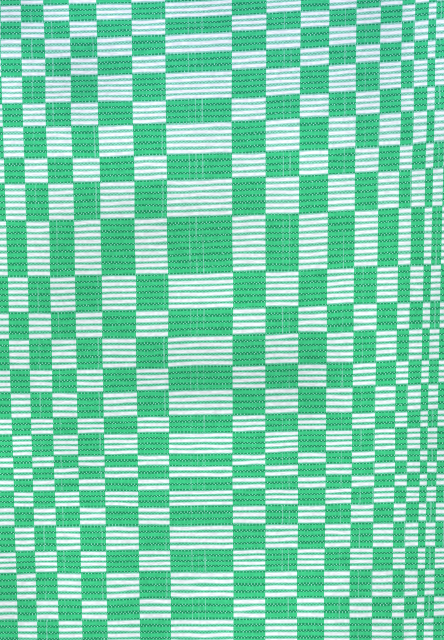
A Shadertoy shader for this texture:

```glsl
// Woven checker cloth: green and white blocks of uneven width and height,
// built from two lists of band sizes, gently skewed, then filled with
// horizontal ribs, dashed grooves, stray warp threads and uneven dye.
#define CLOTH_HEIGHT 768.0   // canvas height in cloth units
#define RIB_PITCH 7.2        // target distance between ribs
#define DASH_PITCH 4.1       // warp spacing along a groove
#define WARP_GAP 8.0         // spacing of possible stray light threads
#define WEAR 0.09            // strength of uneven dye
#define WHITE vec3(0.93, 0.96, 0.97)
#define PALE vec3(0.66, 0.86, 0.81)
#define GROOVE vec3(0.35, 0.78, 0.60)
#define GREEN vec3(0.26, 0.80, 0.54)
#define DARK vec3(0.13, 0.56, 0.37)

const int COLS = 19;
const int ROWS = 28;
const float colWidth[COLS] = float[](26., 24., 27., 30., 32., 41., 39., 78., 40.,
    40., 34., 32., 28., 25., 15., 16., 9., 12., 30.);
const float rowHeight[ROWS] = float[](20., 20., 20., 24., 22., 33., 28., 38., 30.,
    45., 68., 43., 32., 37., 28., 31., 20., 26., 14., 14., 15., 19., 23., 30.,
    26., 32., 25., 45.);

float hash(vec2 p) {
    vec3 q = fract(p.xyx * 0.1031);
    q += dot(q, q.yzx + 33.33);
    return fract((q.x + q.y) * q.z);
}

float noise(vec2 p) {
    vec2 i = floor(p), f = fract(p);
    f = f * f * (3.0 - 2.0 * f);
    return mix(mix(hash(i), hash(i + vec2(1, 0)), f.x),
               mix(hash(i + vec2(0, 1)), hash(i + vec2(1, 1)), f.x), f.y);
}

// Cloth coordinates: narrowing downwards, rows tilting most near the top
vec2 skew(vec2 p) {
    float down = p.y / CLOTH_HEIGHT;
    float scale = 1.0 - 0.075 * (down - 0.38);
    float dx = p.x - 240.0;
    float tilt = mix(-0.045, -0.005, down) * dx - 0.00006 * dx * dx * (1.0 - down);
    vec2 q = vec2(300.0 + (p.x - 300.0) / scale, p.y - tilt);
    return q + 1.6 * (vec2(noise(p / 70.0), noise(p / 60.0 + 40.0)) - 0.5);
}

void mainImage(out vec4 fragColor, in vec2 fragCoord) {
    float unit = CLOTH_HEIGHT / iResolution.y;
    vec2 p = fragCoord * unit;
    p.y = CLOTH_HEIGHT - p.y;
    vec2 q = skew(p);
    float soft = 0.7 * unit;

    // Each edge crossed flips the checker sign
    float checker = -1.0;
    float edge = -18.0;
    for (int i = 0; i < COLS; i++) {
        edge += colWidth[i];
        checker *= 1.0 - 2.0 * smoothstep(-soft, soft, q.x - edge);
    }
    edge = -20.0;
    vec3 band = vec3(edge, rowHeight[0], 0.0);   // start, height, index
    for (int i = 0; i < ROWS; i++) {
        if (q.y >= edge) band = vec3(edge, rowHeight[i], float(i));
        edge += rowHeight[i];
        checker *= 1.0 - 2.0 * smoothstep(-soft, soft, q.y - edge);
    }
    float greenBlock = 0.5 + 0.5 * checker;

    // A whole number of ribs fills every row
    float ribs = max(2.0, floor(band.y / RIB_PITCH + 0.5));
    float t = ribs * (q.y - band.x) / band.y;
    float ribId = floor(t) + band.z * 17.0;
    t += 0.16 * (noise(vec2(q.x / 22.0, ribId * 3.7)) - 0.5);
    float gap = abs(fract(t) - 0.5) * 2.0;       // 0 on the rib, 1 in the groove
    float dash = 0.5 + 0.5 * cos(6.2832 * q.x / DASH_PITCH + 3.1416 * ribId);
    float grain = noise(vec2(q.x / 3.0, q.y / 1.4));
    float down = p.y / CLOTH_HEIGHT;

    // White blocks: thick pale ribs over green grooves
    vec3 groove = mix(PALE, GROOVE, 0.45 + 0.55 * smoothstep(0.1, 0.6, down));
    groove *= 0.88 + 0.2 * dash;
    vec3 whiteCloth = mix(WHITE, PALE, smoothstep(0.25, 0.65, gap));
    whiteCloth = mix(whiteCloth, groove, smoothstep(0.5, 0.95, gap));

    // Green blocks: dark dashes with light specks in the grooves
    float furrow = smoothstep(0.35, 0.85, gap);
    vec3 greenCloth = mix(GREEN, DARK, furrow * (0.55 + 0.45 * dash));
    float speck = furrow * smoothstep(0.55, 1.0, 1.0 - dash);
    greenCloth = mix(greenCloth, PALE, speck * (0.3 + 0.55 * grain));

    // Stray light warp threads
    float lane = floor(q.x / WARP_GAP);
    float threadX = (fract(q.x / WARP_GAP) - 0.5) * WARP_GAP;
    float thread = step(0.72, hash(vec2(lane, 5.0)))
        * (1.0 - smoothstep(0.3, 0.5 + soft, abs(threadX)))
        * noise(vec2(lane * 7.0, q.y / 25.0));
    greenCloth = mix(greenCloth, PALE, 0.6 * thread);

    // Uneven dye, fine grain and a cool tint towards the top
    vec3 color = mix(whiteCloth, greenCloth, greenBlock);
    color *= 1.0 + WEAR * (grain - 0.5) + WEAR * (noise(p / 90.0) - 0.5);
    color += vec3(-0.01, -0.015, 0.03) * (1.0 - smoothstep(0.0, 0.4, down));
    fragColor = vec4(clamp(color, 0.0, 1.0), 1.0);
}
```
